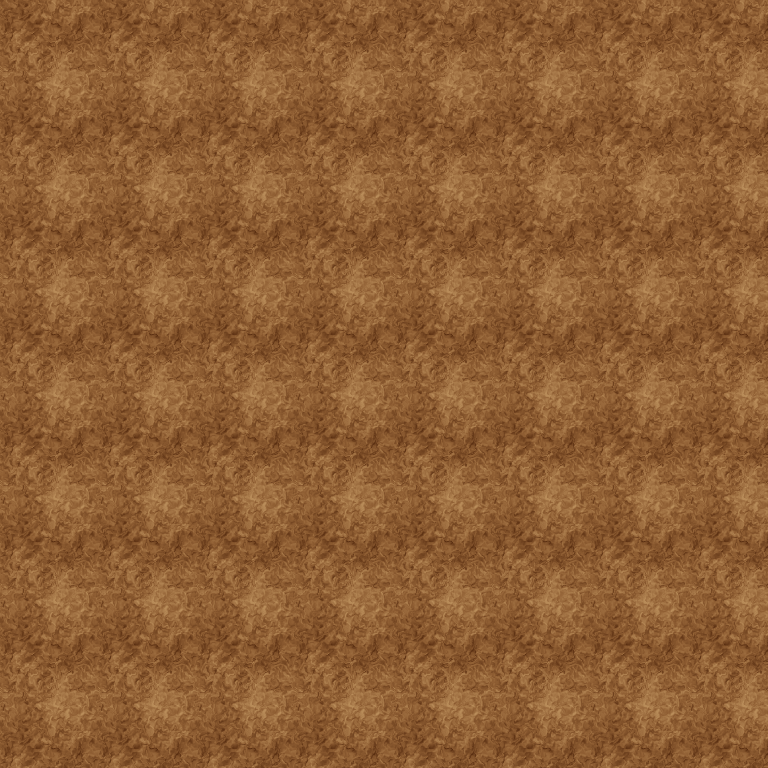
A three.js fragment shader for this texture:

```glsl
// Mottled brown earth or suede: a weathered, creased tile repeated over the canvas.
varying vec2 vUv;

const vec2 REPEATS = vec2(7.81, 7.42);
const vec2 ORIGIN = vec2(0.0257, 0.0382);

const vec3 DARK_BROWN = vec3(0.45, 0.27, 0.13);
const vec3 MID_BROWN = vec3(0.565, 0.373, 0.203);
const vec3 LIGHT_TAN = vec3(0.67, 0.49, 0.30);

const float BASE_TONE = 0.475;
const float BAND_DEPTH = 0.11;
const float MOTTLE_DEPTH = 1.0;
const float RELIEF_DEPTH = 1.15;
const float GRAIN_DEPTH = 0.6;
const float GRAIN_CELLS = 46.0;
const float CREASE_DEPTH = 0.5;
const float CREASE_WIDTH = 0.24;
const float CREASE_CELLS = 9.0;
const float WARP = 0.13;
const float SEAM_STEP = 0.12;
const float OCTAVE_FADE = 0.7;
const vec2 LIGHT_OFFSET = vec2(-0.012, 0.018);
const float TAU = 6.2831853;

float hash(vec2 p) {
  vec3 q = fract(vec3(p.xyx) * vec3(0.1031, 0.1030, 0.0973));
  q += dot(q, q.yzx + 33.33);
  return fract((q.x + q.y) * q.z);
}

// Value noise that wraps at the tile edges.
float tileNoise(vec2 t, float cells, float seed) {
  vec2 p = t * cells;
  vec2 i = floor(p);
  vec2 f = p - i;
  f = f * f * (3.0 - 2.0 * f);
  vec2 a = mod(i, cells) + seed;
  vec2 b = mod(i + 1.0, cells) + seed;
  return mix(mix(hash(a), hash(vec2(b.x, a.y)), f.x),
             mix(hash(vec2(a.x, b.y)), hash(b), f.x), f.y);
}

// Layered noise, centred on zero.
float layers(vec2 t, float cells, float seed) {
  float sum = 0.0;
  float weight = 0.53;
  for (int k = 0; k < 4; k++) {
    sum += weight * (tileNoise(t, cells, seed) - 0.5);
    cells *= 2.0;
    seed += 17.0;
    weight *= OCTAVE_FADE;
  }
  return sum;
}

// Wrapped cellular noise: gap between the two nearest cell points.
float cellGap(vec2 t, float cells) {
  vec2 p = t * cells;
  vec2 i = floor(p);
  float nearest = 8.0;
  float second = 8.0;
  for (int y = -1; y <= 1; y++) {
    for (int x = -1; x <= 1; x++) {
      vec2 cell = i + vec2(float(x), float(y));
      vec2 id = mod(cell, cells);
      float d = length(cell + vec2(hash(id + 61.0), hash(id + 97.0)) - p);
      second = min(second, max(nearest, d));
      nearest = min(nearest, d);
    }
  }
  return second - nearest;
}

// Soft wrapped patch around a point of the tile.
float patchAt(vec2 t, vec2 center, vec2 size) {
  vec2 d = (fract(t - center + 0.5) - 0.5) / size;
  return exp(-0.5 * dot(d, d));
}

void main() {
  vec2 t = fract((vUv - ORIGIN) * REPEATS);
  vec2 bend = vec2(layers(t, 6.0, 11.0), layers(t, 6.0, 43.0));
  vec2 warped = t + WARP * bend;

  // Broad light and dark areas of each tile.
  float tone = BASE_TONE + BAND_DEPTH * cos(TAU * (warped.y - 0.34));
  tone += 0.24 * patchAt(warped, vec2(0.36, 0.34), vec2(0.09, 0.14));
  tone += 0.11 * patchAt(warped, vec2(0.66, 0.24), vec2(0.28, 0.12));
  tone += 0.28 * patchAt(warped, vec2(0.20, 0.60), vec2(0.08, 0.05));
  tone += 0.24 * patchAt(warped, vec2(0.50, 0.55), vec2(0.06, 0.05));
  tone -= 0.20 * patchAt(warped, vec2(0.66, 0.66), vec2(0.12, 0.06));

  // Mottling, raised relief and fine grain.
  float height = layers(warped, 9.0, 71.0);
  float shade = height - layers(warped + LIGHT_OFFSET, 9.0, 71.0);
  tone += MOTTLE_DEPTH * layers(warped, 8.0, 131.0) + RELIEF_DEPTH * shade;
  tone += GRAIN_DEPTH * (tileNoise(warped, GRAIN_CELLS, 211.0) - 0.5);

  // Broken creases, strongest in the upper half of the tile.
  float crease = 1.0 - smoothstep(0.0, CREASE_WIDTH, cellGap(t + 0.25 * bend, CREASE_CELLS));
  float broken = smoothstep(0.55, 0.8, tileNoise(warped, 13.0, 307.0));
  float upper = 0.35 + 0.65 * patchAt(t, vec2(0.5, 0.68), vec2(0.6, 0.2));
  tone -= CREASE_DEPTH * crease * broken * upper;

  // Faint tonal step where tiles meet side by side.
  tone += SEAM_STEP * (t.x - 0.5 - smoothstep(0.97, 1.0, t.x));

  tone = 2.0 * clamp(tone, -0.4, 1.25);
  vec3 color = tone < 1.0 ? mix(DARK_BROWN, MID_BROWN, tone)
                          : mix(MID_BROWN, LIGHT_TAN, tone - 1.0);
  gl_FragColor = vec4(color, 1.0);
}
```
